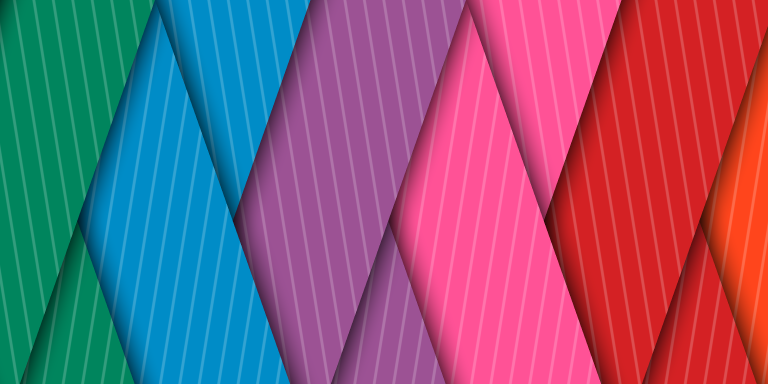
A Shadertoy shader for this background:

```glsl
// Overlapping slanted paper panels in six colours, with pinstripes and soft shadows.
// Two families of mirrored slanted lines form lattice coordinates; comparing them
// picks the panel, its colour, its stripe direction and its shadow-casting edges.

const float HALF_PERIOD   = 0.405;   // spacing of parallel panel edges, canvas heights
const float FIRST_APEX    = 0.4036;  // x of the first apex on the top border
const float EDGE_SLANT    = 0.352;   // sideways run of an edge per unit of height
const float STRIPE_SLANT  = 0.16;
const float STRIPE_PITCH  = HALF_PERIOD / 8.0;
const float STRIPE_WIDTH  = 0.0075;
const float STRIPE_ALPHA  = 0.20;
const float FALLING_PHASE = 0.645;   // x where a falling stripe meets the top
const float RISING_PHASE  = 1.185;   // x where a rising stripe meets the top
const float SHADOW_REACH  = 0.078;
const float SHADOW_DEPTH  = 0.56;
const int   SAMPLES       = 3;       // antialiasing samples per axis

const vec3 PANEL_COLORS[6] = vec3[6](
    vec3(0.00, 0.52, 0.365),  // green
    vec3(0.00, 0.55, 0.78),   // blue
    vec3(0.61, 0.32, 0.58),   // purple
    vec3(1.00, 0.32, 0.59),   // pink
    vec3(0.83, 0.13, 0.14),   // red
    vec3(1.00, 0.27, 0.11)    // orange
);

// Light left after the shadow of an edge at the given lattice distance.
float shadowLight(float latticeDistance) {
    float d = latticeDistance * HALF_PERIOD / sqrt(1.0 + EDGE_SLANT * EDGE_SLANT);
    float nearness = clamp(1.0 - d / SHADOW_REACH, 0.0, 1.0);
    return 1.0 - SHADOW_DEPTH * nearness * nearness;
}

// Coverage of thin stripes; direction is +1 for rising, -1 for falling.
float stripes(vec2 p, float direction, float pixel) {
    float phase = direction > 0.0 ? RISING_PHASE : FALLING_PHASE;
    float x = (p.x + direction * STRIPE_SLANT * p.y - phase) / STRIPE_PITCH;
    float d = abs(fract(x + 0.5) - 0.5) * STRIPE_PITCH;
    return 1.0 - smoothstep(-0.5 * pixel, 0.5 * pixel, d - 0.5 * STRIPE_WIDTH);
}

// p is in canvas heights, measured down from the top left corner.
vec3 panels(vec2 p, float pixel) {
    float rise = (p.x + EDGE_SLANT * p.y - FIRST_APEX) / HALF_PERIOD;
    float fall = (p.x - EDGE_SLANT * p.y - FIRST_APEX) / HALF_PERIOD;
    float riseCell = floor(rise * 0.5);
    float fallCell = floor((fall + 1.0) * 0.5);
    float r = rise - 2.0 * riseCell;
    float f = fall - 2.0 * riseCell;
    float frontRise = rise - 2.0 * fallCell;
    float frontFall = fall - 2.0 * fallCell;

    float index, direction, light;
    if (frontFall < 0.0 && frontRise > 0.0) {        // large panel, rising stripes
        index = 2.0 * fallCell + 1.0;
        direction = 1.0;
        light = shadowLight(frontRise) * shadowLight(frontFall + 1.0);
    } else if (r > 1.0 && f > 0.0) {                 // large panel, falling stripes
        index = 2.0 * riseCell + 2.0;
        direction = -1.0;
        light = shadowLight(r - 1.0) * shadowLight(f);
    } else if (f > 0.0) {                            // upper triangle
        index = 2.0 * riseCell + 1.0;
        direction = -1.0;
        light = shadowLight(f);
    } else {                                         // lower triangle
        index = 2.0 * riseCell;
        direction = 1.0;
        light = shadowLight(r);
    }

    vec3 color = PANEL_COLORS[int(clamp(index, 0.0, 5.0))];
    color = mix(color, vec3(1.0), STRIPE_ALPHA * stripes(p, direction, pixel));
    return color * light;
}

void mainImage(out vec4 fragColor, in vec2 fragCoord) {
    float pixel = 1.0 / iResolution.y;
    vec3 sum = vec3(0.0);

    // Supersample to smooth the panel edges
    for (int j = 0; j < SAMPLES; j++) {
        for (int i = 0; i < SAMPLES; i++) {
            vec2 offset = (vec2(i, j) + 0.5) / float(SAMPLES) - 0.5;
            vec2 p = (fragCoord + offset) * pixel;
            sum += panels(vec2(p.x, 1.0 - p.y), pixel);
        }
    }
    fragColor = vec4(sum / float(SAMPLES * SAMPLES), 1.0);
}
```
